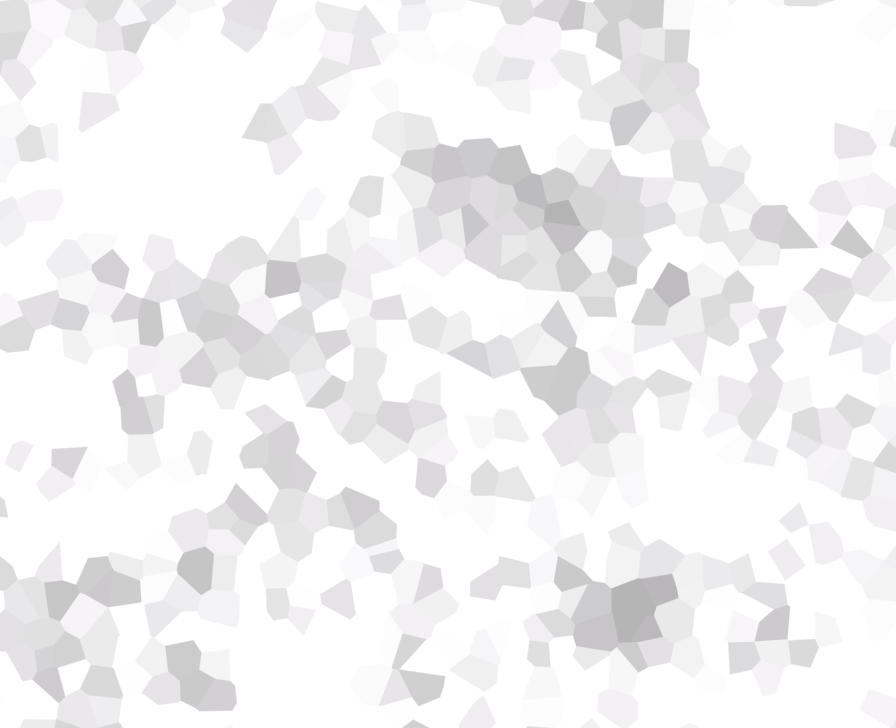
This texture is drawn by a Shadertoy shader. Its source:

```glsl
// Pale mosaic of irregular polygons in white and light greys.
// A jittered Voronoi diagram gives flat cells; soft noise gathers the grey
// ones into loose, slightly horizontal clumps, with a random shade per cell.

// Integer hash: three random values in 0..1 for a grid cell
vec3 hash3(vec2 cell, uint seed) {
    uvec3 v = uvec3(uvec2(ivec2(cell) + 4096), seed) * 1664525u + 1013904223u;
    v.x += v.y * v.z; v.y += v.z * v.x; v.z += v.x * v.y;
    v ^= v >> 16u;
    v.x += v.y * v.z; v.y += v.z * v.x; v.z += v.x * v.y;
    return vec3(v >> 8u) / 16777216.0;
}

float valueNoise(vec2 p, uint seed) {
    vec2 i = floor(p), f = fract(p);
    f = f * f * (3.0 - 2.0 * f);
    float low  = mix(hash3(i, seed).x, hash3(i + vec2(1, 0), seed).x, f.x);
    float high = mix(hash3(i + vec2(0, 1), seed).x, hash3(i + vec2(1, 1), seed).x, f.x);
    return mix(low, high, f.y);
}

// Flat colour of one cell: clumped darkness, cut off at white
vec3 cellColor(vec2 cell, vec2 site) {
    vec3 rnd = hash3(cell, 7u);
    float clump = 0.6 * valueNoise(site * vec2(0.18, 0.27), 11u)
                + 0.4 * valueNoise(site * vec2(0.4, 0.52) + 9.3, 23u);
    float darkness = 0.006 + 0.55 * (clump - 0.5) + 0.25 * (rnd.x - 0.5);
    darkness = clamp(darkness, 0.0, 0.29);
    vec3 violetTint = vec3(0.0, -0.009, 0.003) * rnd.y * smoothstep(0.0, 0.03, darkness);
    return vec3(1.0 - darkness) + violetTint;
}

void mainImage(out vec4 fragColor, in vec2 fragCoord) {
    float rows = 25.0;
    vec2 p = fragCoord / iResolution.y * rows;
    vec2 base = floor(p);

    // Find the nearest and second nearest sites
    float d1 = 1e5, d2 = 1e5;
    vec2 cell1 = base, cell2 = base, site1 = p, site2 = p;
    for (int y = -2; y <= 2; y++) {
        for (int x = -2; x <= 2; x++) {
            vec2 cell = base + vec2(x, y);
            vec2 site = cell + hash3(cell, 3u).xy;
            float d = dot(site - p, site - p);
            if (d < d1) {
                d2 = d1; cell2 = cell1; site2 = site1;
                d1 = d; cell1 = cell; site1 = site;
            } else if (d < d2) {
                d2 = d; cell2 = cell; site2 = site;
            }
        }
    }

    // Blend across the shared border over about one pixel
    float border = (d2 - d1) / (2.0 * max(length(site2 - site1), 1e-4));
    float pixel = rows / iResolution.y;
    float inside = clamp(0.5 + border / (1.3 * pixel), 0.0, 1.0);
    vec3 color = mix(cellColor(cell2, site2), cellColor(cell1, site1), inside);

    fragColor = vec4(color, 1.0);
}
```
